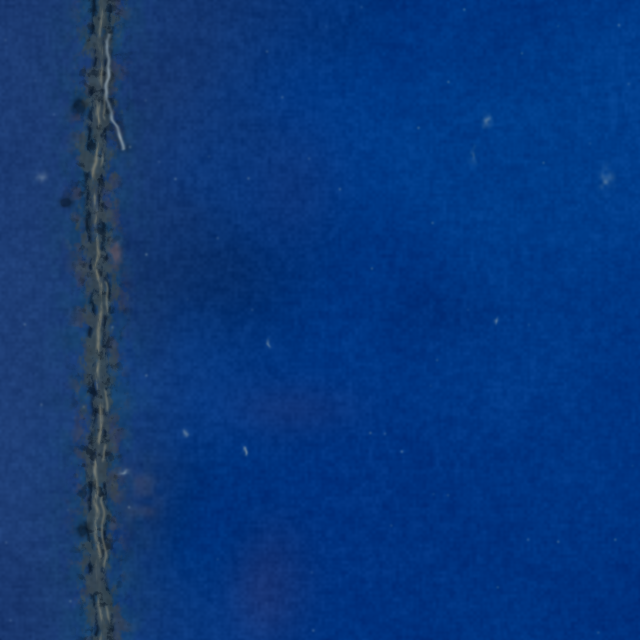
Reproduce this texture procedurally as a WebGL 1 fragment shader.

```glsl
precision highp float;
uniform vec2 u_resolution;

const vec3 DEEP_BLUE = vec3(-0.012, 0.198, 0.500);
const vec3 WORN_BLUE = vec3(0.105, 0.225, 0.440);
const vec3 VIOLET = vec3(0.16, 0.20, 0.42);
const vec3 TEAL = vec3(0.09, 0.27, 0.40);
const vec3 SEAM_OLIVE = vec3(0.22, 0.27, 0.30);
const vec3 SEAM_LIGHT = vec3(0.47, 0.48, 0.44);
const vec3 RUST = vec3(0.28, 0.25, 0.29);
const vec3 PALE = vec3(0.54, 0.61, 0.66);
const vec3 DARK = vec3(0.04, 0.09, 0.15);
const float SEAM_X = 0.153;
const float GRAIN = 0.036;
const float WEAVE = 0.016;
const float SPECK_CELLS = 42.0;

float hash(vec2 p) {
  vec3 q = fract(vec3(p.xyx) * 0.1031);
  q += dot(q, q.yzx + 33.33);
  return fract((q.x + q.y) * q.z);
}

float noise(vec2 p) {
  vec2 i = floor(p);
  vec2 f = fract(p);
  f = f * f * (3.0 - 2.0 * f);
  return mix(mix(hash(i), hash(i + vec2(1.0, 0.0)), f.x),
             mix(hash(i + vec2(0.0, 1.0)), hash(i + 1.0), f.x), f.y);
}

float fbm(vec2 p) {
  float sum = 0.0;
  float amp = 0.5;
  for (int i = 0; i < 5; i++) {
    sum += amp * noise(p);
    p = mat2(1.6, 1.2, -1.2, 1.6) * p + 7.3;
    amp *= 0.5;
  }
  return sum;
}

// Soft bell of the given half width
float bell(float x, float width) {
  return exp(-x * x / (width * width));
}

// Soft elliptical patch, 1 at its centre
float patchAt(vec2 p, vec2 centre, vec2 radius) {
  return bell(length((p - centre) / radius), 1.0);
}

float segment(vec2 p, vec2 a, vec2 b) {
  vec2 ab = b - a;
  return length(p - a - ab * clamp(dot(p - a, ab) / dot(ab, ab), 0.0, 1.0));
}

vec3 paintGround(vec2 p) {
  float cloud = fbm(p * 5.0) - 0.48;
  float worn = 1.0 - smoothstep(0.08, 0.60, p.x + cloud * 0.3 - 0.07 * (p.y - 0.5));
  vec3 col = mix(DEEP_BLUE, WORN_BLUE, worn);
  col += vec3(0.0, 0.028, 0.025) * patchAt(p, vec2(0.82, 0.80), vec2(0.3, 0.32));
  col -= vec3(0.0, 0.03, 0.045) * patchAt(p, vec2(0.68, 0.51), vec2(0.10, 0.05));
  col -= vec3(0.07, 0.025, 0.0) * patchAt(p, vec2(0.32, 0.19), vec2(0.12, 0.12));
  col -= vec3(0.0, 0.02, 0.025) * patchAt(p, vec2(0.58, 0.18), vec2(0.18, 0.2));
  col -= vec3(0.03, 0.025, 0.035) * patchAt(p, vec2(0.33, 0.56), vec2(0.16, 0.12));
  float violet = patchAt(p, vec2(0.42, 0.09), vec2(0.06, 0.10))
    + 0.6 * patchAt(p, vec2(0.46, 0.36), vec2(0.09, 0.04))
    + 0.5 * patchAt(p, vec2(0.46, 0.70), vec2(0.07, 0.10));
  col = mix(col, VIOLET, clamp(violet * (0.45 + cloud), 0.0, 0.6));
  return col + vec3(0.05, 0.07, 0.085) * cloud;
}

vec3 addSeam(vec3 col, vec2 p) {
  float wobble = (noise(vec2(p.y * 13.0, 3.0)) - 0.5) * 0.012
    + (noise(vec2(p.y * 60.0, 8.0)) - 0.5) * 0.006;
  float x = p.x - SEAM_X - wobble - 0.006 * (1.0 - smoothstep(0.0, 0.25, p.y));
  float rough = fbm(p * vec2(60.0, 32.0));
  float tatter = fbm(p * vec2(100.0, 62.0) + 31.0);
  // Stained surround
  col = mix(col, TEAL, bell(x, 0.062) * smoothstep(0.2, 0.7, rough) * 0.75);
  col = mix(col, RUST, bell(abs(x) - 0.025, 0.018) * smoothstep(0.48, 0.68, fbm(p * 50.0 + 20.0)) * 0.5);
  // Frayed fold with dark cracks
  float band = 1.0 - smoothstep(0.004, 0.032, abs(x) + (tatter - 0.48) * 0.06);
  col = mix(col, SEAM_OLIVE, band * 0.85);
  float edge = bell(abs(x) - 0.011 - 0.012 * (rough - 0.5), 0.004);
  col = mix(col, DARK, edge * smoothstep(0.4, 0.65, tatter) * 0.75);
  col = mix(col, DARK, bell(x, 0.034) * smoothstep(0.56, 0.72, fbm(p * 70.0 + 5.0)) * 0.6);
  // Broken light threads
  float lineX = x + (noise(vec2(p.y * 36.0, 17.0)) - 0.5) * 0.007;
  float broken = smoothstep(0.35, 0.65, fbm(vec2(p.x * 110.0, p.y * 34.0) + 3.0));
  col = mix(col, SEAM_LIGHT, bell(lineX, 0.0034) * (0.12 + 0.68 * broken));
  float strand = smoothstep(0.55, 0.75, noise(vec2(p.y * 24.0, 51.0)));
  return mix(col, SEAM_LIGHT, bell(lineX - 0.010, 0.0024) * strand * 0.55);
}

vec3 addCrack(vec3 col, vec2 p) {
  p.x += (noise(vec2(p.y * 75.0, 5.0)) - 0.5) * 0.006;
  float d = segment(p, vec2(0.169, 0.945), vec2(0.171, 0.89));
  d = min(d, segment(p, vec2(0.171, 0.89), vec2(0.165, 0.845)));
  d = min(d, segment(p, vec2(0.165, 0.845), vec2(0.178, 0.81)));
  d = min(d, segment(p, vec2(0.178, 0.81), vec2(0.191, 0.768)));
  col = mix(col, DARK, 0.35 * bell(d, 0.009));
  return mix(col, PALE, bell(d, 0.0032) * (0.45 + 0.4 * noise(p * 70.0)));
}

// Small random flecks, one candidate per cell
float flecks(vec2 p) {
  vec2 cell = floor(p * SPECK_CELLS);
  vec2 centre = 0.25 + 0.5 * vec2(hash(cell + 11.0), hash(cell + 37.0));
  float d = length(fract(p * SPECK_CELLS) - centre);
  return step(0.95, hash(cell)) * bell(d, 0.11) * hash(cell + 71.0);
}

// Larger flakes and pits
vec3 addMarks(vec3 col, vec2 p) {
  vec2 q = p + (vec2(noise(p * 110.0), noise(p * 110.0 + 40.0)) - 0.5) * 0.008;
  float pale = 0.5 * patchAt(q, vec2(0.762, 0.812), vec2(0.006, 0.009))
    + 0.25 * patchAt(q, vec2(0.740, 0.757), vec2(0.005, 0.012))
    + 0.5 * patchAt(q, vec2(0.947, 0.718), vec2(0.010, 0.018)) * noise(p * 130.0)
    + 0.4 * patchAt(q, vec2(0.065, 0.725), vec2(0.007))
    + 0.5 * patchAt(q, vec2(0.290, 0.323), vec2(0.005))
    + 0.65 * patchAt(q, vec2(0.384, 0.295), vec2(0.004, 0.006))
    + 0.45 * patchAt(q, vec2(0.420, 0.462), vec2(0.003, 0.005))
    + 0.5 * patchAt(q, vec2(0.777, 0.499), vec2(0.004))
    + 0.6 * patchAt(q, vec2(0.195, 0.262), vec2(0.008, 0.005));
  float pits = patchAt(q, vec2(0.103, 0.685), vec2(0.010, 0.008))
    + patchAt(q, vec2(0.129, 0.173), vec2(0.009, 0.010))
    + patchAt(q, vec2(0.125, 0.832), vec2(0.010, 0.012));
  float rust = patchAt(q, vec2(0.181, 0.605), vec2(0.008, 0.017))
    + 0.5 * patchAt(q, vec2(0.220, 0.225), vec2(0.03, 0.05)) * noise(p * 60.0);
  col = mix(col, RUST * 1.25, clamp(rust, 0.0, 0.8));
  col = mix(col, DARK, clamp(pits, 0.0, 0.6));
  return mix(col, PALE, clamp(pale + 0.3 * flecks(p), 0.0, 0.8));
}

void main() {
  vec2 p = gl_FragCoord.xy / u_resolution;
  vec3 col = addMarks(addCrack(addSeam(paintGround(p), p), p), p);
  // Canvas weave and grain
  float grain = noise(p * 190.0) + noise(p * 95.0 + 9.0) - 1.0;
  float weave = noise(p * vec2(230.0, 35.0)) + noise(p * vec2(35.0, 230.0)) - 1.0;
  col += (grain * GRAIN + weave * WEAVE) * vec3(0.6, 0.8, 1.0);
  gl_FragColor = vec4(clamp(col, 0.0, 1.0), 1.0);
}
```
